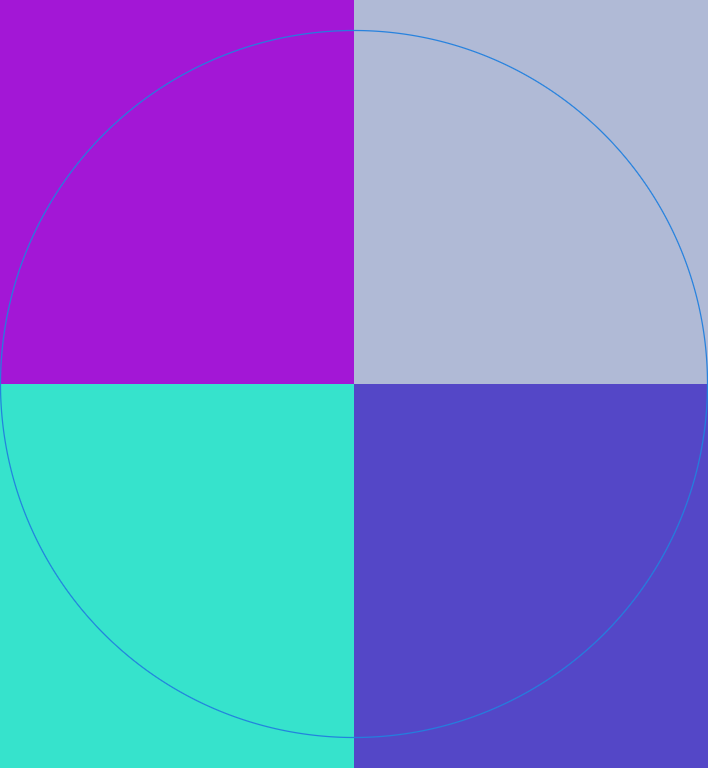
This background is drawn by a Shadertoy shader. Its source:

```glsl
const vec3 TOP_LEFT = vec3(0.64, 0.09, 0.84);
const vec3 TOP_RIGHT = vec3(0.69, 0.73, 0.84);
const vec3 BOTTOM_LEFT = vec3(0.21, 0.89, 0.80);
const vec3 BOTTOM_RIGHT = vec3(0.33, 0.28, 0.78);
const vec3 RING_COLOR = vec3(0.13, 0.50, 0.87);
const float RING_RADIUS = 0.4993;   // in canvas widths
const float RING_WIDTH = 0.0018;
const float RING_OPACITY = 0.95;

// Smooth step across one pixel, centred on zero
float edge(float d, float pixel) {
    return clamp(d / pixel + 0.5, 0.0, 1.0);
}

void mainImage(out vec4 fragColor, in vec2 fragCoord) {
    float pixel = 1.0 / iResolution.x;
    vec2 p = (fragCoord - 0.5 * iResolution.xy) * pixel;

    // Four flat quadrants
    float right = edge(p.x, pixel);
    float top = edge(p.y, pixel);
    vec3 color = mix(mix(BOTTOM_LEFT, BOTTOM_RIGHT, right),
                     mix(TOP_LEFT, TOP_RIGHT, right), top);

    // Thin ring touching the left and right sides
    float ringDistance = abs(length(p) - RING_RADIUS) - 0.5 * RING_WIDTH;
    float ring = edge(-ringDistance, pixel);
    color = mix(color, RING_COLOR, ring * RING_OPACITY);

    fragColor = vec4(color, 1.0);
}
```
